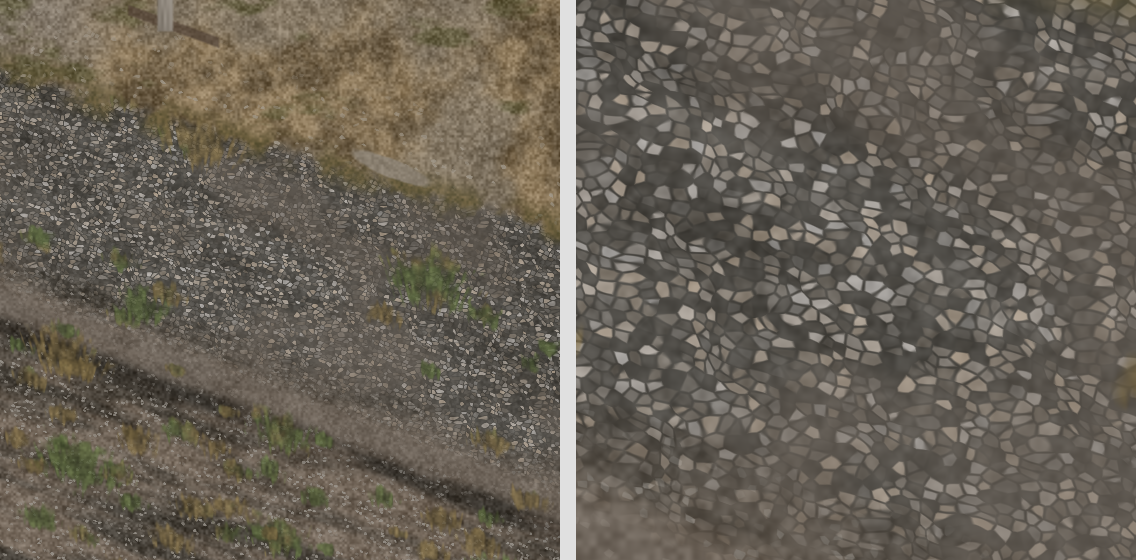
Left, the full canvas; right, a detail of the centre.
A WebGL 2 fragment shader for this texture:

```glsl
#version 300 es
precision highp float;
uniform vec2 u_resolution;
out vec4 fragColor;

float hash(vec2 p) {
  vec3 q = fract(p.xyx * 0.1031);
  q += dot(q, q.yzx + 33.33);
  return fract((q.x + q.y) * q.z);
}

float noise(vec2 p) {
  vec2 i = floor(p), f = fract(p);
  f = f * f * (3.0 - 2.0 * f);
  return mix(mix(hash(i), hash(i + vec2(1, 0)), f.x),
             mix(hash(i + vec2(0, 1)), hash(i + vec2(1, 1)), f.x), f.y);
}

float fbm(vec2 p) {
  float sum = 0.0, amp = 0.5;
  for (int i = 0; i < 5; i++) {
    sum += amp * noise(p);
    p = mat2(1.6, 1.2, -1.2, 1.6) * p + 7.3;
    amp *= 0.5;
  }
  return sum;
}

// Cell stones: x = random tone, y = coverage, z = second random value
vec3 stones(vec2 p) {
  vec2 cell = floor(p), id = cell;
  float near = 9.0, next = 9.0;
  for (int y = -1; y <= 1; y++)
    for (int x = -1; x <= 1; x++) {
      vec2 c = cell + vec2(x, y);
      float d = length(c + 0.1 + 0.8 * vec2(hash(c), hash(c + 51.7)) - p);
      if (d < near) { next = near; near = d; id = c; }
      else next = min(next, d);
    }
  return vec3(hash(id + 19.3), smoothstep(0.02, 0.35, next - near), hash(id + 83.1));
}

// Signed heights above the field edge and above the wheel track
float fieldSide(vec2 p) { return p.y + 0.28 * p.x - 0.86; }
float trackSide(vec2 p) { return p.y + 0.37 * p.x - 0.47; }

// Scattered plants: x = coverage, y = greenness, z = blade shade
vec3 tufts(vec2 p, float scale) {
  vec2 grid = vec2(scale, scale * 1.5), cell = floor(p * grid);
  vec3 result = vec3(0.0);
  for (int y = -1; y <= 1; y++)
    for (int x = -1; x <= 1; x++) {
      vec2 c = cell + vec2(x, y);
      vec2 centre = (c + 0.15 + 0.7 * vec2(hash(c + scale), hash(c + 31.0))) / grid;
      float chance = mix(0.6, 0.2, smoothstep(-0.12, 0.02, trackSide(centre)));
      if (hash(c + 67.0 + scale) > chance) continue;
      vec2 off = p - centre;
      off.y += 0.25 * off.x;
      float size = mix(0.18, 0.42, hash(c + 5.0)) / scale;
      float blade = noise(vec2(off.x / (1.0 + 5.0 * off.y) * 170.0, off.y * 55.0) + c * 13.0);
      float shape = 1.0 - length(off / vec2(size, size * 0.62));
      float cover = smoothstep(-0.1, 0.5, shape + 0.9 * (blade - 0.5) + 0.7 * (fbm(p * 35.0) - 0.5));
      if (cover > result.x) result = vec3(cover, hash(c + 90.0), blade);
    }
  return result;
}

float box(vec2 p, vec2 halfSize, float slope) {
  p.y -= slope * p.x;
  vec2 d = abs(p) - halfSize;
  return length(max(d, 0.0)) + min(max(d.x, d.y), 0.0);
}

void main() {
  vec2 p = gl_FragCoord.xy / u_resolution;
  vec2 along = mat2(0.94, 0.34, -0.34, 0.94) * vec2(p.x, p.y);
  along = vec2(0.94 * p.x - 0.34 * p.y, 0.34 * p.x + 0.94 * p.y);
  float broad = fbm(p * 6.0), patchy = fbm(p * 22.0 + 4.0);
  float grain = noise(p * 230.0) * 0.6 + noise(p * 120.0 + 9.0) * 0.4;
  float streak = fbm(along * vec2(5.0, 26.0));
  float field = fieldSide(p) + 0.05 * (patchy - 0.5);
  float track = trackSide(p) + 0.03 * (broad - 0.5);

  // Gravel bed
  vec3 pebble = stones(along * vec2(105.0, 150.0) + 1.2 * noise(p * 40.0));
  vec3 chip = stones(along * vec2(150.0, 200.0) + 40.0);
  float lit = pow(pebble.x, 1.7) * pebble.y;
  vec3 stoneTint = mix(vec3(0.66, 0.65, 0.64), vec3(0.67, 0.61, 0.54), pebble.z);
  vec3 gravel = mix(vec3(0.28, 0.27, 0.25), stoneTint, lit);
  gravel += 0.13 * (grain - 0.5) + 0.14 * (streak - 0.45);
  gravel = mix(gravel, vec3(0.42, 0.38, 0.34), 0.45 * smoothstep(0.45, 0.7, broad));

  // Bare soil below the gravel with sparse chips
  vec3 soil = mix(vec3(0.27, 0.25, 0.22), vec3(0.46, 0.41, 0.36), smoothstep(0.25, 0.7, streak));
  soil += 0.24 * (grain - 0.5) + 0.12 * (patchy - 0.5);
  soil = mix(soil, vec3(0.62, 0.60, 0.57), 0.8 * chip.y * smoothstep(0.75, 1.0, chip.x));
  vec3 col = mix(soil, gravel, smoothstep(-0.02, 0.12, track + 0.1 * (streak - 0.5)));

  // Worn track and its shaded edge
  col *= 1.0 - 0.22 * smoothstep(0.05, 0.0, abs(track + 0.045));
  vec3 dust = vec3(0.45, 0.41, 0.37) + 0.14 * (grain - 0.5) + 0.1 * (patchy - 0.5);
  col = mix(col, dust, 0.8 * smoothstep(0.04, 0.012, abs(track) + 0.03 * (streak - 0.5)));

  // Dry grass field
  vec3 dry = mix(vec3(0.40, 0.34, 0.25), vec3(0.58, 0.50, 0.38), smoothstep(0.25, 0.7, patchy));
  dry = mix(dry, vec3(0.51, 0.47, 0.41), 0.7 * smoothstep(0.4, 0.65, broad));
  dry = mix(dry, vec3(0.52, 0.48, 0.43), 0.8 * smoothstep(0.28, 0.05, length((p - vec2(0.02, 0.97)) * vec2(1.0, 2.2))));
  dry = mix(dry, vec3(0.33, 0.32, 0.19), 0.6 * smoothstep(0.55, 0.7, fbm(p * vec2(9.0, 16.0) + 30.0)));
  dry += 0.26 * (grain - 0.5);
  float scatter = smoothstep(0.9, 1.0, pebble.x) * pebble.y * smoothstep(0.25, 0.05, field);
  dry = mix(dry, vec3(0.64, 0.61, 0.56), 0.8 * scatter);
  col = mix(col, dry, smoothstep(-0.012, 0.02, field));

  // Olive verge along the field edge
  float verge = smoothstep(0.05, 0.0, abs(field - 0.015)) * smoothstep(0.3, 0.6, patchy);
  vec3 vergeTint = mix(vec3(0.25, 0.25, 0.14), vec3(0.44, 0.37, 0.22), grain);
  col = mix(col, vergeTint, 0.75 * verge);

  // Plants
  for (int i = 0; i < 2; i++) {
    vec3 plant = tufts(p, i == 0 ? 5.0 : 11.0);
    vec3 leaf = mix(vec3(0.42, 0.36, 0.23), vec3(0.30, 0.35, 0.20), smoothstep(0.3, 0.7, plant.y + patchy - 0.5));
    leaf *= 0.6 + 0.7 * plant.z + 0.3 * (grain - 0.5);
    col = mix(col, leaf, 0.75 * plant.x * smoothstep(0.05, -0.01, field));
  }

  // Flat slab, fallen planks and post
  float slab = length((p - vec2(0.703, 0.698) + vec2(0.0, 0.38 * (p.x - 0.703))) / vec2(0.068, 0.018));
  col = mix(col, vec3(0.54, 0.50, 0.44) + 0.12 * (grain - 0.5), smoothstep(1.15, 0.85, slab + 0.5 * (patchy - 0.5)));
  float plank = box(p - vec2(0.31, 0.953), vec2(0.08, 0.008), -0.36);
  col = mix(col, vec3(0.37, 0.31, 0.25) + 0.12 * (grain - 0.5), smoothstep(0.004, -0.002, plank));
  float post = box(p - vec2(0.295, 0.98), vec2(0.013, 0.035), 0.0);
  col = mix(col, vec3(0.53, 0.50, 0.46) + 0.15 * (noise(p * vec2(200.0, 30.0)) - 0.5), smoothstep(0.004, -0.002, post));

  fragColor = vec4(clamp(col, 0.0, 1.0), 1.0);
}
```
